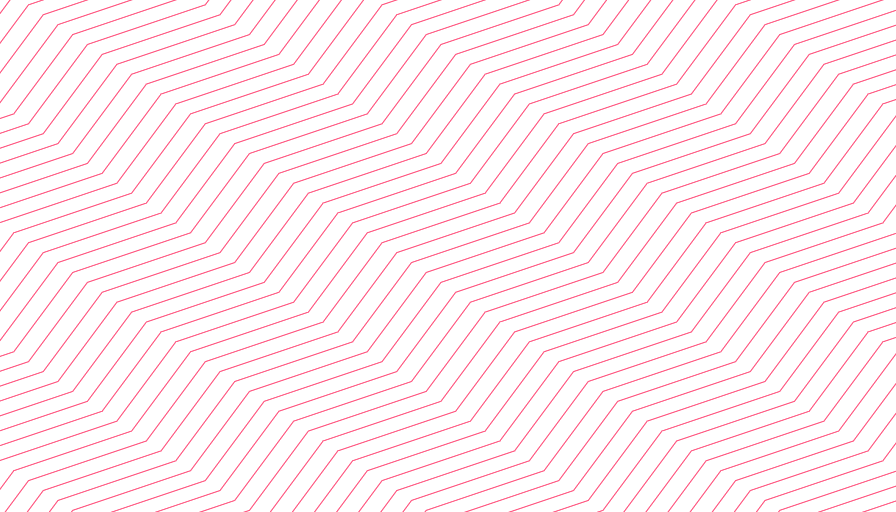
Reproduce this pattern procedurally as a WebGL 2 fragment shader.

```glsl
#version 300 es
precision highp float;
// Thin crimson zigzag lines climbing diagonally across a white ground.

#define STEP vec2(0.02877, 0.01936)   // offset between lines, in canvas heights
#define ANCHOR vec2(0.8037, 0.4872)   // one upper corner of a zigzag
#define PERIOD 12.0                   // line steps per zigzag
#define RISE 2.0                      // zigzag depth in line steps
#define LINE_WIDTH 0.0015             // in canvas heights
#define SOFTNESS 1.2                  // edge filter width in pixels
#define LINE_COLOR vec3(1.0, 0.03, 0.27)
#define GROUND_COLOR vec3(1.0)

uniform vec2 u_resolution;
out vec4 fragColor;

// Distance to the nearest zigzag line, in canvas heights.
float zigzagDistance(vec2 p) {
    vec2 cell = (p - ANCHOR) / STEP * vec2(1.0, -1.0);
    float along = 0.5 * (cell.x - cell.y);
    float across = 0.5 * (cell.x + cell.y);

    // Triangle wave along the diagonal; lines lie at whole values of level.
    float slope = 2.0 * RISE / PERIOD;
    float folded = along - PERIOD * round(along / PERIOD);
    float level = across - slope * abs(folded);

    // Divide by the gradient so both arms keep the same line width.
    float tilt = folded < 0.0 ? -slope : slope;
    vec2 gradient = 0.5 * vec2(1.0 - tilt, 1.0 + tilt) / STEP;
    return abs(level - round(level)) / length(gradient);
}

// Share of a filter window covered by a line at distance d.
float lineCoverage(float d, float width, float window) {
    float nearEdge = max(d - 0.5 * width, -0.5 * window);
    float farEdge = min(d + 0.5 * width, 0.5 * window);
    return max(farEdge - nearEdge, 0.0) / window;
}

void main() {
    vec2 p = gl_FragCoord.xy / u_resolution.y;
    float window = SOFTNESS / u_resolution.y;
    float ink = lineCoverage(zigzagDistance(p), LINE_WIDTH, window);
    fragColor = vec4(mix(GROUND_COLOR, LINE_COLOR, ink), 1.0);
}
```
